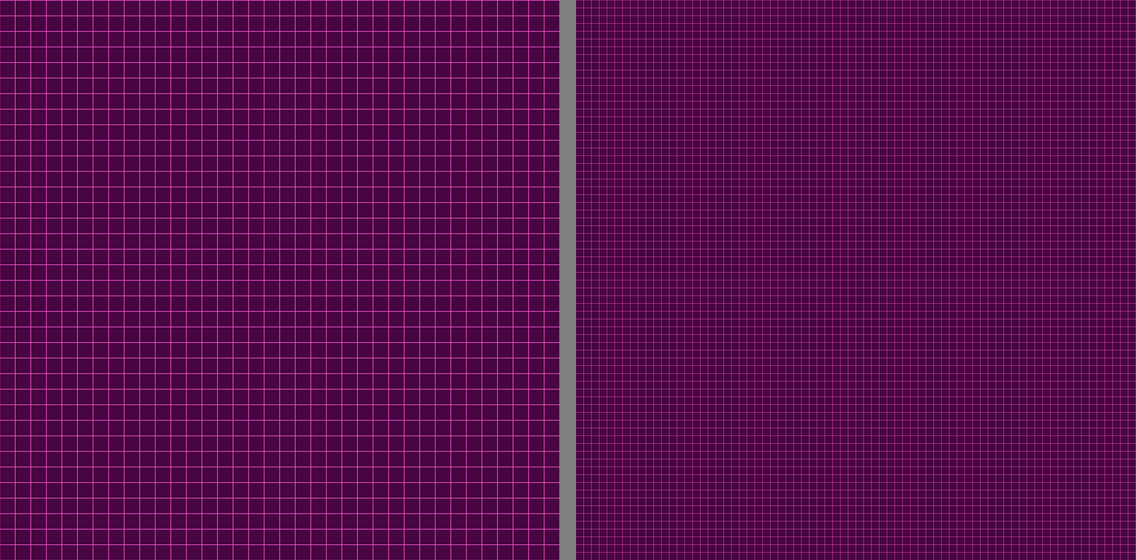
Left: one tile. Right: repeated 2 by 2.
Give the GLSL for this pattern, as a WebGL 1 fragment shader.

```glsl
precision highp float;

uniform vec2 u_resolution;

#define REPEATS 36.0
#define LINE_WIDTH 0.04
#define LINE_CENTER 0.98
#define FILTER_RADIUS 3.0
#define FILTER_STEPS 8
#define GROUND_COLOR vec3(0.28, 0.02, 0.26)
#define LINE_COLOR vec3(1.00, 0.36, 0.83)

const float PI = 3.14159;

// Signed distance to the nearest line on each axis, in cells
vec2 lineOffset(vec2 cell) {
    return fract(cell - LINE_CENTER + 0.5) - 0.5;
}

vec2 sinc(vec2 x) {
    vec2 angle = PI * max(abs(x), vec2(0.001));
    return sin(angle) / angle;
}

// Windowed sinc: its negative lobes leave a dark rim beside each line
vec2 lanczos(vec2 x) {
    vec2 inside = step(abs(x), vec2(FILTER_RADIUS));
    return inside * sinc(x) * sinc(x / FILTER_RADIUS);
}

// Integral of the smoothing filter across the line, per axis
vec2 filteredLine(vec2 offset, vec2 pixel) {
    vec2 sum = vec2(0.0);
    for (int i = 0; i < FILTER_STEPS; i++) {
        float across = (float(i) + 0.5) / float(FILTER_STEPS) - 0.5;
        sum += lanczos((offset - across * LINE_WIDTH) / pixel);
    }
    return sum / float(FILTER_STEPS) * LINE_WIDTH / pixel;
}

void main() {
    vec2 cell = gl_FragCoord.xy / u_resolution * REPEATS;
    vec2 pixel = REPEATS / u_resolution;

    // Union of the vertical and horizontal lines
    vec2 gap = 1.0 - filteredLine(lineOffset(cell), pixel);
    float grid = 1.0 - gap.x * gap.y;

    vec3 color = mix(GROUND_COLOR, LINE_COLOR, grid);
    gl_FragColor = vec4(clamp(color, 0.0, 1.0), 1.0);
}
```
